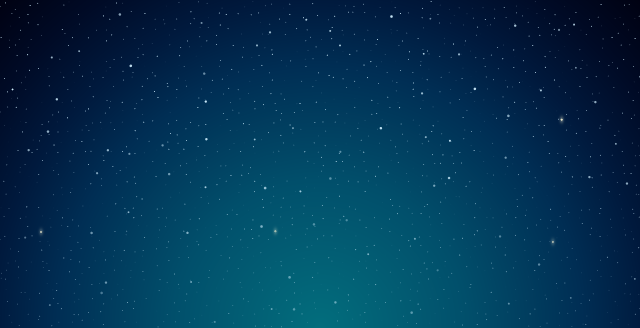
Reproduce this background procedurally as a WebGL 1 fragment shader.

```glsl
precision highp float;

uniform vec2 u_resolution;

// Sky colours, from the horizon glow outwards
const vec3 GLOW_CORE = vec3(0.01, 0.43, 0.49);
const vec3 GLOW_TEAL = vec3(0.005, 0.31, 0.42);
const vec3 SKY_BLUE = vec3(0.0, 0.18, 0.33);
const vec3 SKY_NAVY = vec3(0.0, 0.10, 0.24);
const vec3 SKY_DEEP = vec3(0.0, 0.042, 0.15);
const vec3 SKY_NIGHT = vec3(0.0, 0.004, 0.07);

// Distances are in canvas heights
const float TEAL_RADIUS = 0.45;
const float BLUE_RADIUS = 0.80;
const float NAVY_RADIUS = 1.00;
const float DEEP_RADIUS = 1.20;
const float NIGHT_RADIUS = 1.40;

// Star layers: cells per height, filled share, radius
const vec3 DUST_LAYER = vec3(31.0, 0.82, 0.0013);
const vec3 STAR_LAYER = vec3(8.0, 0.68, 0.0034);
const vec3 GLINT_LAYER = vec3(2.0, 0.5, 0.0042);
const vec3 STAR_COLOR = vec3(0.82, 0.94, 1.0);
const vec3 GLINT_COLOR = vec3(0.95, 0.94, 0.82);
const float HORIZON_FADE = 0.55;
const float HALO_STRENGTH = 0.4;
const vec2 HALO_SIZE = vec2(0.006, 0.010);

vec3 hash3(vec2 p) {
    vec3 q = fract(p.xyx * vec3(0.1031, 0.1030, 0.0973));
    q += dot(q, q.yxz + 33.33);
    return fract((q.xxy + q.yzz) * q.zyx);
}

float ramp(float start, float end, float x) {
    return clamp((x - start) / (end - start), 0.0, 1.0);
}

vec3 skyColor(float r) {
    vec3 color = mix(GLOW_CORE, GLOW_TEAL, ramp(0.0, TEAL_RADIUS, r));
    color = mix(color, SKY_BLUE, ramp(TEAL_RADIUS, BLUE_RADIUS, r));
    color = mix(color, SKY_NAVY, ramp(BLUE_RADIUS, NAVY_RADIUS, r));
    color = mix(color, SKY_DEEP, ramp(NAVY_RADIUS, DEEP_RADIUS, r));
    return mix(color, SKY_NIGHT, ramp(DEEP_RADIUS, NIGHT_RADIUS, r));
}

// Returns the offset to the star in this cell (xy), its brightness (z)
// and its relative size (w)
vec4 cellStar(vec2 p, vec3 layer, float seed) {
    vec2 cell = floor(p * layer.x);
    vec3 place = hash3(cell + seed);
    vec3 traits = hash3(cell + seed + 71.7);
    vec2 center = (cell + mix(vec2(0.1), vec2(0.9), place.xy)) / layer.x;
    float present = step(traits.x, layer.y);
    return vec4(p - center, present * traits.y, mix(0.75, 1.15, traits.z));
}

float disc(vec2 offset, float radius, float pixel) {
    return clamp((radius - length(offset)) / pixel + 0.5, 0.0, 1.0);
}

void main() {
    float pixel = 1.0 / u_resolution.y;
    vec2 p = gl_FragCoord.xy * pixel;
    p.x -= 0.5 * u_resolution.x * pixel;

    // Radial glow centred on the lower edge
    vec3 color = skyColor(length(p));
    float fade = mix(HORIZON_FADE, 1.0, smoothstep(0.0, 0.8, p.y));

    // Fine star dust, mostly faint
    vec4 dust = cellStar(p, DUST_LAYER, 113.0);
    float light = disc(dust.xy, DUST_LAYER.z * dust.w, pixel) * dust.z;

    // Larger scattered stars
    vec4 star = cellStar(p, STAR_LAYER, 241.0);
    float starLight = step(0.001, star.z) * mix(0.5, 1.0, star.z);
    light = max(light, disc(star.xy, STAR_LAYER.z * star.w, pixel) * starLight);
    color = mix(color, STAR_COLOR, light * fade);

    // Rare glints with a soft upright halo
    vec4 glint = cellStar(p, GLINT_LAYER, 389.0);
    vec2 halo = glint.xy / HALO_SIZE;
    float shine = max(disc(glint.xy, GLINT_LAYER.z * glint.w, pixel),
                      HALO_STRENGTH * exp(-dot(halo, halo)));
    color = mix(color, GLINT_COLOR, shine * step(0.001, glint.z) * fade);

    gl_FragColor = vec4(color, 1.0);
}
```
